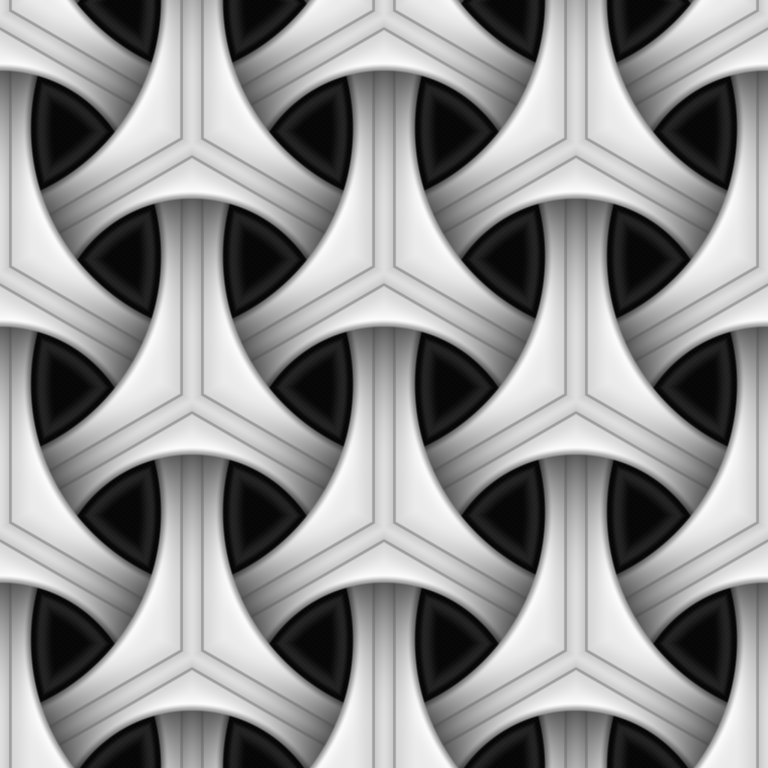
Write a Shadertoy shader that draws this pattern.

```glsl
const float REPEATS = 3.0;                       // rows of stars per canvas
const vec2 SPACING = vec2(0.75, 1.0);            // column and row pitch
const float FIRST_ROW = 0.9355;
const vec2 HUB = vec2(0.0, 0.04);                // threefold centre of a star
const vec2 HEX_STRETCH = vec2(1.1547, 1.0);
const float REACH = 0.84;                        // length of an arm
const vec3 SIDE_CUT = vec3(0.941, 0.5625, 0.82); // circle: centre, radius
const vec3 LOWER_CUT = vec3(0.0, -0.75, 0.539);
const vec2 UP = vec2(0.0, 1.0);
const vec2 DOWN_RIGHT = vec2(0.866, -0.5);
const float GROOVE_OFFSET = 0.041;

float outsideCircle(vec2 p, vec3 circle) {
    return circle.z - length(p - circle.xy);
}

float rayDistance(vec2 p, vec2 axis) {
    return length(p - axis * max(dot(p, axis), 0.0));
}

// Length left along an axis before the circle is reached
float gapAlong(vec2 p, vec2 axis, vec3 circle) {
    vec2 q = p - circle.xy;
    float along = dot(q, axis);
    float across2 = dot(q, q) - along * along;
    return sqrt(max(circle.z * circle.z - across2, 0.0)) - along;
}

float shadowFade(float gap, float reach) {
    float t = 1.0 - clamp(gap / reach, 0.0, 1.0);
    return 1.0 - t * t;
}

// Three-armed star, negative inside; p is mirrored in x
float starDistance(vec2 p) {
    return max(outsideCircle(p, SIDE_CUT), outsideCircle(p, LOWER_CUT));
}

float starTone(vec2 p, float dist, float soft) {
    float depth = max(-dist, 0.0);

    // Shadow cast on the arms by the stars that cover them
    vec3 upperEdge = vec3(LOWER_CUT.xy + UP, LOWER_CUT.z);
    vec2 neighbour = vec2(SPACING.x, -0.5 * SPACING.y);
    vec3 lowerEdge = vec3(neighbour + SIDE_CUT.xy * vec2(-1.0, 1.0), SIDE_CUT.z);
    float light = min(shadowFade(gapAlong(p, UP, upperEdge), 0.55),
                      shadowFade(gapAlong(p, DOWN_RIGHT, lowerEdge), 0.46));

    // Raised body, central channel and its two grooves
    float spine = min(rayDistance(p, UP), rayDistance(p, DOWN_RIGHT));
    float body = mix(0.84, 0.92, smoothstep(GROOVE_OFFSET, 0.13, spine));
    float channel = mix(0.87, 0.79, smoothstep(0.0, GROOVE_OFFSET, spine));
    float tone = mix(channel, body, smoothstep(-soft, soft, spine - GROOVE_OFFSET));
    float groove = 1.0 - smoothstep(0.002, 0.004 + soft, abs(spine - GROOVE_OFFSET));
    tone *= 1.0 - groove * mix(0.08, 0.24, light);

    // Bright bevel with a thin dark rim
    tone += 0.09 * exp(-depth * depth / 0.0025);
    tone *= mix(0.6, 1.0, smoothstep(0.0, 0.03, depth));
    return tone * mix(0.41, 1.0, light);
}

float holeTone(vec2 p, float depth) {
    float frame = smoothstep(0.012, 0.035, depth) * (1.0 - smoothstep(0.04, 0.09, depth));
    vec2 mesh = sin(6.2831853 * 48.0 * p);
    return 0.028 + 0.105 * frame + 0.008 * mesh.x * mesh.y;
}

void mainImage(out vec4 fragColor, in vec2 fragCoord) {
    vec2 p = fragCoord / iResolution.xy * REPEATS;
    float soft = max(REPEATS / iResolution.y, 0.005);

    // Layers hold tone, coverage and distance from the hub
    vec3 front = vec3(0.0, 0.0, 9.0);
    vec3 back = front;
    float holeDepth = 9.0;
    float nearestColumn = floor(p.x / SPACING.x + 0.5);

    for (int i = -1; i <= 1; i++) {
        float column = nearestColumn + float(i);
        float shift = FIRST_ROW + 0.5 * mod(column, 2.0);
        float nearestRow = floor(p.y - shift + 0.5);
        for (int j = -1; j <= 1; j++) {
            vec2 centre = vec2(column * SPACING.x, nearestRow + float(j) + shift);
            vec2 q = p - centre;
            float hubDistance = length((q - HUB) * HEX_STRETCH);
            if (hubDistance > REACH) continue;

            q.x = abs(q.x);
            float dist = starDistance(q);
            holeDepth = min(holeDepth, dist);
            float cover = 1.0 - smoothstep(-soft, soft, dist);
            if (cover <= 0.0) continue;

            vec3 layer = vec3(starTone(q, dist, soft), cover, hubDistance);
            if (hubDistance < front.z) {
                back = front;
                front = layer;
            } else if (hubDistance < back.z) {
                back = layer;
            }
        }
    }

    // Closest star lies on top
    float tone = holeTone(p, max(holeDepth, 0.0));
    tone = mix(tone, back.x, back.y);
    tone = mix(tone, front.x, front.y);
    fragColor = vec4(vec3(clamp(tone, 0.0, 1.0)), 1.0);
}
```
